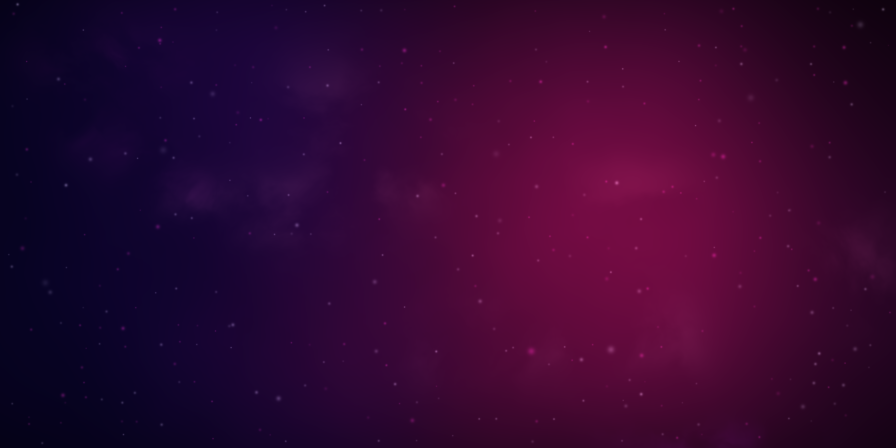
Give the GLSL for this background, as a Shadertoy shader.

```glsl
float hash(vec2 p) {
    vec3 q = fract(p.xyx * vec3(0.1031, 0.1030, 0.0973));
    q += dot(q, q.yzx + 33.33);
    return fract((q.x + q.y) * q.z);
}

float noise(vec2 p) {
    vec2 i = floor(p), f = fract(p);
    f = f * f * (3.0 - 2.0 * f);
    return mix(mix(hash(i), hash(i + vec2(1, 0)), f.x),
               mix(hash(i + vec2(0, 1)), hash(i + vec2(1, 1)), f.x), f.y);
}

float fbm(vec2 p) {
    float sum = 0.0, amp = 0.5;
    for (int i = 0; i < 6; i++) {
        sum += amp * noise(p);
        p = mat2(1.6, 1.2, -1.2, 1.6) * p + 7.3;
        amp *= 0.5;
    }
    return sum;
}

// Soft elliptical falloff
float blob(vec2 p, vec2 center, vec2 radius) {
    vec2 d = (p - center) / radius;
    return exp(-dot(d, d));
}

// Soft band around a line segment
float band(vec2 p, vec2 a, vec2 b, float width) {
    vec2 ab = b - a;
    float t = clamp(dot(p - a, ab) / dot(ab, ab), 0.0, 1.0);
    float d = length(p - a - ab * t) / width;
    return exp(-d * d);
}

// One scattered dot in some cells of a grid
vec3 stars(vec2 p, float cells, float density, float size, float seed) {
    vec2 cell = floor(p * cells) + seed;
    float pick = hash(cell);
    vec2 spot = 0.25 + 0.5 * vec2(hash(cell + 31.7), hash(cell + 72.3));
    float radius = size * (0.6 + 0.6 * hash(cell + 11.9));
    float d = length(fract(p * cells) - spot) / cells;
    float dot_ = exp(-d * d / (radius * radius)) * step(pick, density);
    vec3 tint = mix(vec3(0.65, 0.12, 0.5), vec3(0.6, 0.55, 0.65), step(0.45, hash(cell + 53.1)));
    return tint * dot_ * (0.25 + 0.75 * hash(cell + 94.6));
}

void mainImage(out vec4 fragColor, in vec2 fragCoord) {
    vec2 uv = fragCoord / iResolution.xy;
    vec2 p = uv * vec2(2.0, 1.0);
    float broad = fbm(p * 3.0 + 4.0);
    float fine = fbm(p * 7.0 + broad * 1.5);
    vec2 warped = p + 0.12 * (vec2(broad, fbm(p * 3.0 + 19.0)) - 0.5);

    // Navy to indigo to plum across the sky
    vec3 color = mix(vec3(0.03, 0.012, 0.15), vec3(0.10, 0.02, 0.24), smoothstep(0.0, 0.7, warped.x + 0.25 * (p.y - 0.5)));
    color = mix(color, vec3(0.15, 0.02, 0.16), smoothstep(0.6, 1.15, warped.x));
    color = mix(color, vec3(0.04, 0.01, 0.17), 0.6 * blob(warped, vec2(0.46, 0.36), vec2(0.2, 0.16)));
    color = mix(color, vec3(0.15, 0.02, 0.21), 0.75 * blob(warped, vec2(0.75, 0.22), vec2(0.24, 0.22)));

    // Crimson glow
    vec2 glowRadius = vec2(p.x < 1.42 ? 0.54 : 0.42, 0.50);
    color = mix(color, vec3(0.47, 0.047, 0.27), blob(mix(p, warped, 0.4), vec2(1.42, 0.48), glowRadius));

    // Cloud bank on the left
    float bank = band(warped, vec2(0.42, 0.56), vec2(0.62, 0.52), 0.07)
               + band(warped, vec2(0.62, 0.54), vec2(0.88, 0.62), 0.09)
               + band(warped, vec2(0.74, 0.77), vec2(0.86, 0.64), 0.10);
    float wisps = smoothstep(0.3, 0.7, fine);
    color += vec3(0.075, 0.045, 0.05) * min(bank, 1.0) * wisps;
    color += vec3(0.06, 0.01, 0.05) * wisps * band(warped, vec2(0.2, 0.72), vec2(0.42, 0.58), 0.06);
    color += vec3(0.08, 0.015, 0.06) * wisps * blob(warped, vec2(0.23, 0.86), vec2(0.15, 0.07));

    // Haze below and beside the glow
    color += vec3(0.06, 0.04, 0.05) * wisps * band(warped, vec2(0.95, 0.23), vec2(1.48, 0.25), 0.08);
    color += vec3(0.05, 0.025, 0.03) * wisps * blob(warped, vec2(1.41, 0.59), vec2(0.12, 0.06));
    color += vec3(0.10, 0.045, 0.075) * wisps * blob(warped, vec2(1.95, 0.43), vec2(0.12, 0.12));
    color += vec3(0.12, 0.015, 0.16) * wisps * blob(warped, vec2(1.57, 0.0), vec2(0.18, 0.06));
    color *= 0.93 + 0.14 * broad;

    // Darkened borders, strongest on the right
    vec2 edge = abs(uv - 0.5) * 2.0;
    color *= 1.0 - 0.25 * pow(edge.y, 4.0) - 0.15 * pow(edge.x, 5.0);
    color *= 1.0 - 0.45 * blob(p, vec2(2.0, 1.0), vec2(0.35, 0.4));
    color *= 1.0 - 0.2 * blob(p, vec2(2.0, 0.0), vec2(0.3, 0.3));

    // Dust and stars
    color += 0.35 * stars(p, 24.0, 0.22, 0.0028, 3.0);
    color += 0.45 * stars(p + 0.37, 13.0, 0.20, 0.0042, 41.0);
    color += 0.40 * stars(p + 0.71, 7.0, 0.22, 0.0065, 87.0);

    fragColor = vec4(clamp(color, 0.0, 1.0), 1.0);
}
```
